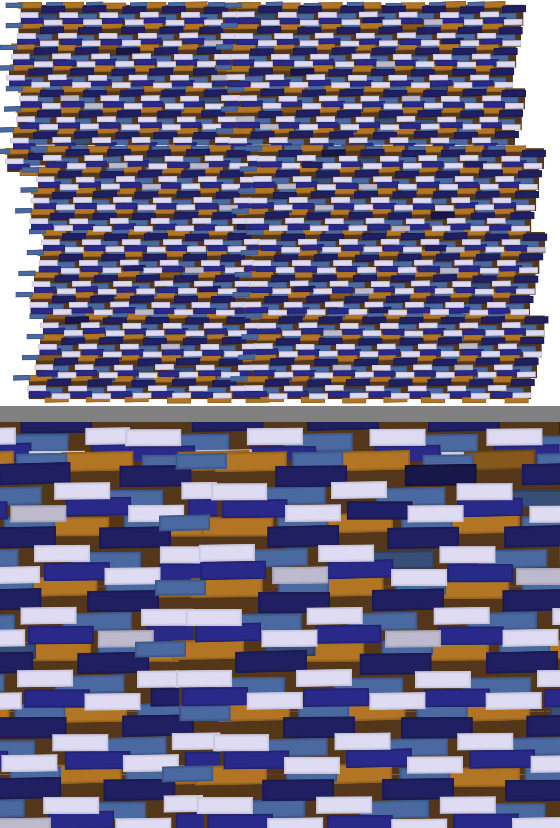
Top: the whole. Bottom: its middle third, enlarged.
A WebGL 1 fragment shader for this pattern:

```glsl
precision highp float;

uniform vec2 u_resolution;

const float CANVAS_ROWS = 20.0;
const vec2 CELL = vec2(2.0, 1.03);
const vec3 PAPER = vec3(1.0);
const vec3 BROWN = vec3(0.33, 0.21, 0.10);
const vec3 OCHRE = vec3(0.70, 0.46, 0.14);
const vec3 STEEL = vec3(0.29, 0.41, 0.63);
const vec3 ROYAL = vec3(0.16, 0.16, 0.54);
const vec3 NAVY = vec3(0.12, 0.12, 0.38);
const vec3 PALE = vec3(0.87, 0.86, 0.95);

float hash(vec2 p) {
  return fract(sin(dot(p, vec2(127.1, 311.7))) * 43758.5453);
}

float boxDistance(vec2 p, vec2 halfSize) {
  vec2 d = abs(p) - halfSize;
  return length(max(d, 0.0)) + min(max(d.x, d.y), 0.0);
}

// Rows step sideways in groups of four, with a little unevenness.
float rowShift(float row, float rows, float seed) {
  float stepIndex = mod(rows - 1.0 - row, 4.0);
  return -0.22 * stepIndex + 0.16 * (hash(vec2(row, seed)) - 0.5);
}

// Paints one bar per cell; wobble moves, tilts and shades each bar.
vec3 paintBars(vec3 under, vec2 p, vec2 counts, vec2 center, vec2 halfSize,
               vec3 ink, float firstRow, float wobble, float seed, float px) {
  vec3 color = under;
  float baseRow = floor(p.y / CELL.y);
  for (int j = -1; j <= 1; j++) {
    float row = baseRow + float(j);
    if (row < firstRow || row >= counts.y) continue;
    float x = p.x - rowShift(row, counts.y, seed);
    float baseColumn = floor(x / CELL.x);
    for (int i = -1; i <= 1; i++) {
      float column = baseColumn + float(i);
      if (column < 0.0 || column >= counts.x) continue;
      vec2 id = vec2(column, row) + center * 17.0 + seed;
      float randomA = hash(id);
      float randomB = hash(id + 5.3);
      vec2 d = vec2(x, p.y) - (vec2(column, row) + center / vec2(2.0, 1.0)) * CELL;
      d -= wobble * vec2(0.20, 0.07) * (vec2(randomA, randomB) - 0.5);
      d.y -= d.x * wobble * (0.015 + 0.03 * (randomB - 0.5));
      float dist = boxDistance(d, halfSize);
      float cover = 1.0 - smoothstep(-0.5 * px, 0.5 * px, dist);
      float rim = smoothstep(-0.035 - px, -0.01, dist);
      float shade = 1.0 - wobble * (0.16 * rim + 0.25 * step(0.94, randomA));
      color = mix(color, ink * shade, cover);
    }
  }
  return color;
}

// A panel stacks the bar layers from back to front.
vec3 paintPanel(vec3 under, vec2 point, vec2 origin, vec2 counts, float seed, float px) {
  vec2 p = point - origin;
  vec2 size = counts * CELL;
  if (p.x < -2.0 || p.y < -1.1 || p.x > size.x + 1.0 || p.y > size.y + 0.4) return under;
  vec3 c = under;
  c = paintBars(c, p, counts, vec2(1.25, 0.38), vec2(1.02, 0.515), BROWN, 0.0, 0.0, seed, px);
  c = paintBars(c, p, counts, vec2(0.78, 0.86), vec2(0.59, 0.16), OCHRE, -1.0, 1.0, seed, px);
  c = paintBars(c, p, counts, vec2(-0.04, 0.87), vec2(0.42, 0.13), STEEL, 0.0, 1.0, seed, px);
  c = paintBars(c, p, counts, vec2(1.38, 0.30), vec2(0.57, 0.15), STEEL, 0.0, 1.0, seed, px);
  c = paintBars(c, p, counts, vec2(0.80, 0.12), vec2(0.54, 0.15), ROYAL, 0.0, 1.0, seed, px);
  c = paintBars(c, p, counts, vec2(1.81, 0.65), vec2(0.59, 0.175), NAVY, 0.0, 1.0, seed, px);
  c = paintBars(c, p, counts, vec2(0.60, 0.40), vec2(0.46, 0.14), PALE, 0.0, 0.6, seed, px);
  c = paintBars(c, p, counts, vec2(1.78, 0.04), vec2(0.46, 0.14), PALE, 0.0, 0.6, seed, px);
  return c;
}

void main() {
  float px = CANVAS_ROWS / u_resolution.y;
  vec2 p = gl_FragCoord.xy * px;
  vec3 color = PAPER;

  // Four overlapping panels, the lower pair set to the right.
  color = paintPanel(color, p, vec2(0.83, 11.65), vec2(6.0, 8.0), 1.0, px);
  color = paintPanel(color, p, vec2(11.58, 11.65), vec2(7.0, 8.0), 2.0, px);
  color = paintPanel(color, p, vec2(1.93, 0.46), vec2(6.0, 12.0), 3.0, px);
  color = paintPanel(color, p, vec2(12.58, 0.46), vec2(7.0, 12.0), 4.0, px);

  gl_FragColor = vec4(color, 1.0);
}
```
